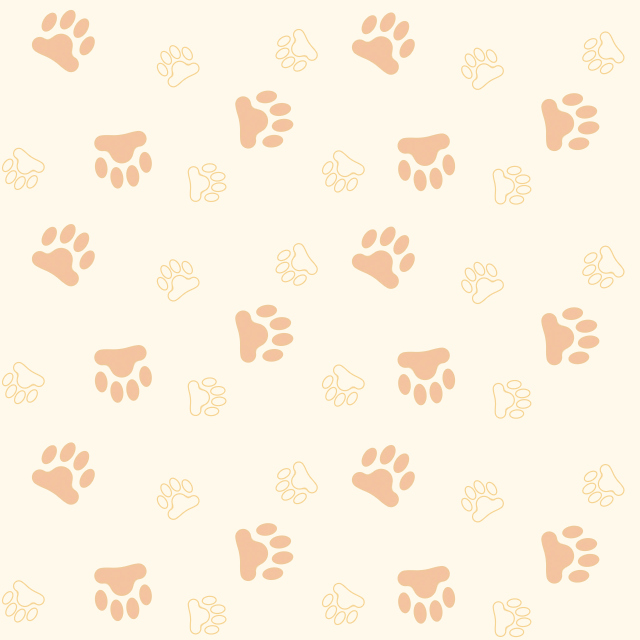
Write a WebGL 2 fragment shader that draws this pattern.

```glsl
#version 300 es
precision highp float;
// Paw prints on cream: seven prints, three solid and four outlined, form a
// group that repeats two times across and three times down. Each print is a
// distance field: a smoothly joined pad and four mirrored oval toes.

#define COLUMNS 2
#define ROWS 3
#define ROW_STEP 0.3346
#define LAST_ROW_SLIP 0.0066
#define COLUMN_DROP 0.004
#define SOLID_SIZE 0.0456
#define OUTLINE_SIZE 0.0301
#define LINE_WIDTH 0.0018
#define RIM_WIDTH 0.0016
#define MOTTLE 0.35

uniform vec2 u_resolution;
out vec4 fragColor;

const vec3 CREAM = vec3(1.0, 0.976, 0.922);
const vec3 PEACH = vec3(0.96, 0.76, 0.63);
const vec3 SAND = vec3(0.935, 0.785, 0.60);
const vec3 GOLD = vec3(0.955, 0.80, 0.50);

// Prints of one group: x, y from the top, clockwise turn in degrees, solid flag
const int PRINTS = 7;
const vec4 LAYOUT[PRINTS] = vec4[PRINTS](
  vec4(0.101, 0.062, 32.0, 1.0),
  vec4(0.411, 0.1875, 82.0, 1.0),
  vec4(0.1915, 0.2475, 173.0, 1.0),
  vec4(0.277, 0.102, 327.0, 0.0),
  vec4(0.462, 0.080, 237.0, 0.0),
  vec4(0.035, 0.2655, 214.0, 0.0),
  vec4(0.322, 0.286, 85.0, 0.0));

float hash(vec2 p) {
  return fract(sin(dot(p, vec2(127.1, 311.7))) * 43758.5453);
}

float smoothUnion(float a, float b, float k) {
  float h = max(k - abs(a - b), 0.0) / k;
  return min(a, b) - 0.25 * k * h * h;
}

float ellipse(vec2 p, vec2 r) {
  float k0 = length(p / r);
  float k1 = length(p / (r * r));
  return k0 * (k0 - 1.0) / max(k1, 1e-3);
}

// Rounded bar with a dipped base, joined to a round bump above it
float pad(vec2 p) {
  float dip = 0.06 * (1.0 - smoothstep(0.0, 0.6, p.x));
  vec2 bar = vec2(max(p.x - 0.63, 0.0), p.y + 0.60 - dip);
  float bump = length(p - vec2(0.0, -0.23)) - 0.40;
  return smoothUnion(length(bar) - 0.27, bump, 0.25);
}

// Paw with toes along +y: x is the filled distance, y the distance to its line
vec2 paw(vec2 p) {
  p.x = abs(p.x);
  vec2 toeRadius = vec2(0.22, 0.37);
  float inner = ellipse(p - vec2(0.274, 0.637), toeRadius);
  float outer = ellipse(p - vec2(0.765, 0.23), toeRadius * 0.97);
  float base = pad(p);
  return vec2(min(base, min(inner, outer)),
              min(abs(base), min(abs(inner), abs(outer))));
}

// Columns sit closer together for all but the leftmost prints
vec2 printCenter(vec2 home, int column, int row) {
  float stepX = home.x < 0.15 ? 0.5 : 0.47 + 0.02 * home.x;
  vec2 shift = vec2(stepX, COLUMN_DROP) * float(column);
  shift.y += ROW_STEP * float(row) + (row == ROWS - 1 ? LAST_ROW_SLIP : 0.0);
  return home + shift;
}

void main() {
  float pixel = 1.0 / u_resolution.y;
  vec2 p = gl_FragCoord.xy * pixel;
  p.y = 1.0 - p.y;

  // Nearest solid shape and nearest outline over all repeats
  float solid = 1.0, line = 1.0;
  for (int i = 0; i < PRINTS; i++) {
    vec4 mark = LAYOUT[i];
    float angle = radians(mark.z), c = cos(angle), s = sin(angle);
    float size = mark.w > 0.5 ? SOLID_SIZE : OUTLINE_SIZE;
    for (int n = 0; n < COLUMNS * ROWS; n++) {
      vec2 d = p - printCenter(mark.xy, n % COLUMNS, n / COLUMNS);
      if (dot(d, d) > 2.25 * size * size) continue;
      vec2 dist = size * paw(vec2(c * d.x + s * d.y, s * d.x - c * d.y) / size);
      if (mark.w > 0.5) solid = min(solid, dist.x);
      else line = min(line, dist.y);
    }
  }

  // Peach fill with faint mottling and a sandy rim, then the thin gold lines
  float grain = MOTTLE * hash(floor(p * 256.0));
  float rim = smoothstep(-RIM_WIDTH - pixel, -0.5 * RIM_WIDTH, solid);
  vec3 fill = mix(PEACH, SAND, max(rim, grain));
  vec3 color = mix(CREAM, fill, clamp(0.5 - solid / pixel, 0.0, 1.0));
  float ink = clamp(0.5 + (0.5 * LINE_WIDTH - line) / pixel, 0.0, 1.0);
  fragColor = vec4(mix(color, GOLD, 0.85 * ink), 1.0);
}
```
